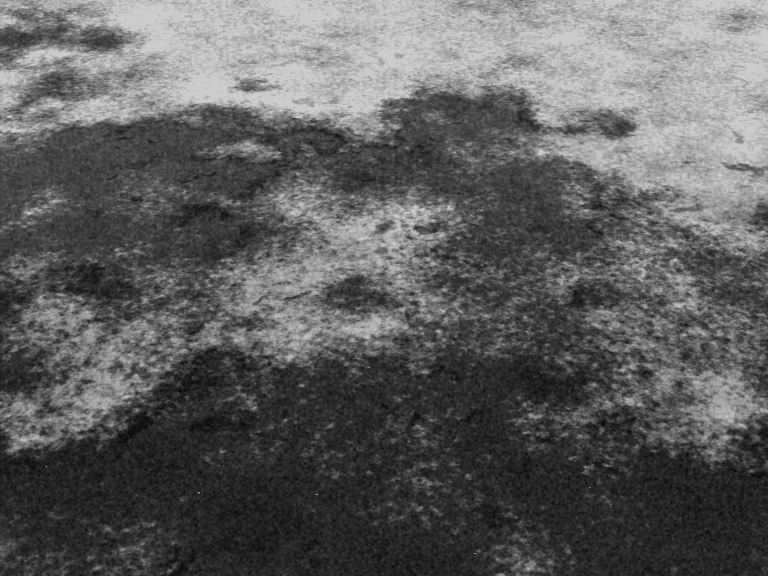
A WebGL 2 fragment shader for this texture:

```glsl
#version 300 es
precision highp float;
// Weathered concrete floor seen at a slant: pale worn areas over dark damp ground.
// Broad soft masses are warped and broken up by layered cellular noise, then
// stained with blots and dark rims, and finished with specks and film grain.

#define HORIZON 1.9        // height of the vanishing line
#define FLATTEN 2.5        // foreshortening of ground features
#define WARP 0.14          // raggedness of the broad masses
#define MOTTLE 0.50        // strength of medium patches
#define SPECKLE 0.30       // strength of fine wear
#define BLOT_SCALE 9.0     // blot cells per unit
#define BLOT_SHARE 0.50    // share of cells holding a blot
#define BLOT_DARK 0.46     // darkening inside blots
#define RIM_DARK 0.40      // darkening along stain edges
#define GRAIN 0.055        // film grain strength
#define GRAIN_SCALE 250.0  // grains per canvas height

uniform vec2 u_resolution;
out vec4 fragColor;

vec3 hash3(vec2 cell) {
  vec3 h = fract(cell.xyx * vec3(0.1031, 0.1030, 0.0973));
  h += dot(h, h.yxz + 33.33);
  return fract((h.xxy + h.yzz) * h.zyx);
}

// Smooth cellular noise: signed soft bumps around jittered points
float cellNoise(vec2 p) {
  vec2 cell = floor(p), f = p - cell;
  float sum = 0.0;
  for (int j = -1; j <= 1; j++)
    for (int i = -1; i <= 1; i++) {
      vec2 o = vec2(i, j);
      vec3 h = hash3(cell + o);
      vec2 d = o + h.xy - f;
      float w = max(0.0, 1.0 - dot(d, d));
      sum += (h.z - 0.5) * w * w;
    }
  return 2.0 * sum;
}

float layered(vec2 p, int octaves) {
  float sum = 0.0, amp = 0.5;
  for (int i = 0; i < octaves; i++) {
    sum += amp * cellNoise(p);
    p = mat2(0.8, 0.6, -0.6, 0.8) * p * 2.03 + 17.3;
    amp *= 0.58;
  }
  return sum;
}

// Scattered round spots of random size; share sets how many cells are filled
float spots(vec2 p, float share, float radius, float softness) {
  vec2 cell = floor(p), f = p - cell;
  float cover = 0.0;
  for (int j = -1; j <= 1; j++)
    for (int i = -1; i <= 1; i++) {
      vec2 o = vec2(i, j);
      vec3 h = hash3(cell + o + 71.0);
      float size = radius * (0.4 + 0.6 * h.z / share);
      float d = length(o + h.xy - f);
      float spot = 1.0 - smoothstep(size * (1.0 - softness), size, d);
      cover = max(cover, spot * step(h.z, share));
    }
  return cover;
}

float glow(vec2 p, vec2 centre, vec2 radius) {
  vec2 d = (p - centre) / radius;
  return exp(-dot(d, d));
}

// Broad layout of pale (1) and dark (0) ground
float paleMass(vec2 p) {
  float bay = (p.x - 0.83) / 0.13;
  float edge = 0.78 + 0.07 * exp(-bay * bay) - 0.20 * smoothstep(0.92, 1.3, p.x);
  float mass = smoothstep(edge - 0.06, edge + 0.09, p.y);
  mass -= 0.75 * glow(p, vec2(0.06, 0.91), vec2(0.13, 0.06));
  mass += 0.72 * glow(p, vec2(0.55, 0.53), vec2(0.20, 0.13));
  mass += 0.72 * glow(p, vec2(0.13, 0.36), vec2(0.20, 0.14));
  mass += 0.70 * glow(p, vec2(1.26, 0.34), vec2(0.24, 0.11));
  mass += 0.34 * glow(p, vec2(1.02, 0.58), vec2(0.34, 0.17));
  return mass + 0.06;
}

void main() {
  vec2 p = gl_FragCoord.xy / u_resolution.y;
  float centreX = 0.5 * u_resolution.x / u_resolution.y;
  vec2 ground = HORIZON * vec2(p.x - centreX, FLATTEN) / (HORIZON - p.y);

  // Ragged masses, worn through by medium and fine noise
  vec2 ragged = vec2(layered(ground * 5.0, 5), layered(ground * 5.0 + 31.0, 5));
  float mass = paleMass(p + WARP * ragged * vec2(1.0, 0.7));
  float medium = layered(ground * 6.0 + 11.0, 5);
  float fine = layered(ground * 75.0, 3);
  float sharpness = mix(1.5, 0.45, smoothstep(0.5, 0.95, p.y));
  float wear = mass + MOTTLE * medium + SPECKLE * sharpness * fine;
  float cover = smoothstep(0.10, 1.0, wear);

  // Ground brightens with distance
  float dark = mix(0.155, 0.29, smoothstep(0.2, 0.78, p.y));
  float pale = mix(0.57, 0.74, smoothstep(0.4, 0.92, p.y));
  float tone = mix(dark, pale, cover) * (1.0 + 0.22 * medium + 0.16 * fine);

  // Blots and stain rims, thinning out in the far pale area
  float far = smoothstep(0.76, 0.95, p.y);
  float blot = spots(ground * BLOT_SCALE + 1.3 * ragged + 0.5 * medium, BLOT_SHARE, 0.40, 0.75);
  float patchy = smoothstep(-0.15, 0.35, layered(ground * 4.0 + 57.0, 3));
  float offset = (mass - 0.27) / 0.07;
  float rim = exp(-offset * offset) * patchy;
  tone *= 1.0 - BLOT_DARK * blot * mix(0.3 + 0.7 * patchy, 0.2 * patchy, far);
  tone *= 1.0 - RIM_DARK * rim;

  // Rare bright grit in the foreground
  float grit = spots(ground * 30.0, 0.012, 0.09, 0.6) * (1.0 - smoothstep(0.3, 0.5, p.y));
  tone = mix(tone, 0.75, 0.8 * grit);

  tone += GRAIN * cellNoise(p * GRAIN_SCALE);
  fragColor = vec4(vec3(clamp(tone, 0.06, 0.80)), 1.0);
}
```
